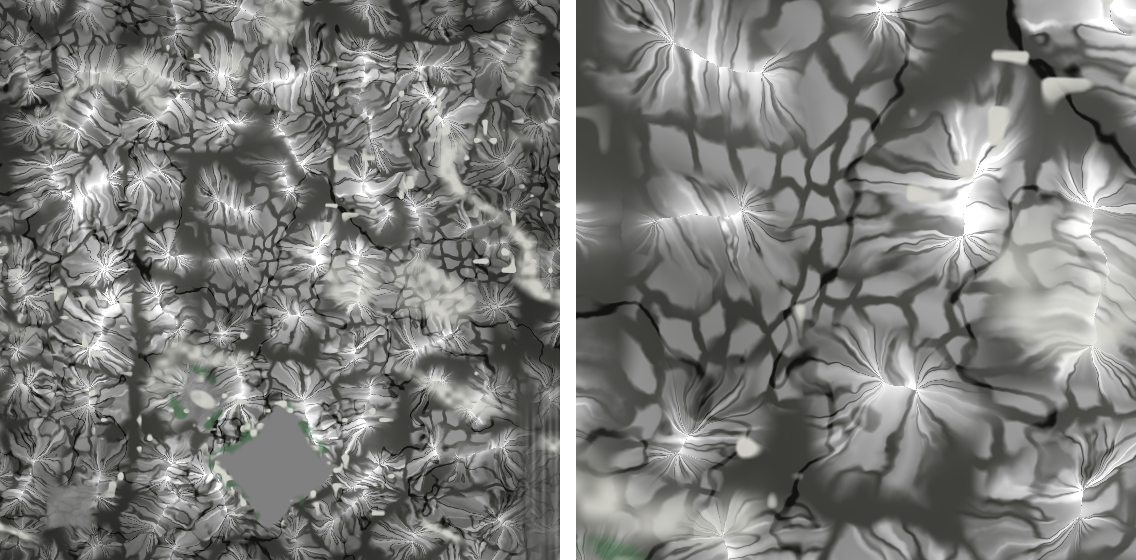
Left, the full canvas; right, a detail of the centre.
A Shadertoy shader for this texture map:

```glsl
// Grey relief map: branching ridges and dark valleys, chalky streaks and flat plates.
#define CELLS 8.5          // massifs across the canvas
#define RIDGE_LENGTH 0.38  // longest half ridge, in cells
#define HAIRS 6.0          // density of threads around a summit
#define WARP 0.65          // bending of the massifs
#define VEIN_DEPTH 0.27    // darkness of the threads between hairs
#define SUMMIT_GLOW 0.42   // brightness of the ridge lines
#define CHALK vec3(0.83, 0.83, 0.80)
#define PLATE vec3(0.50, 0.50, 0.50)
#define MOSS vec3(0.25, 0.40, 0.27)

float hash(vec2 p) {
    return fract(sin(dot(p, vec2(127.1, 311.7))) * 43758.5);
}

float noise(vec2 p) {
    vec2 i = floor(p), f = fract(p);
    f = f * f * (3.0 - 2.0 * f);
    return mix(mix(hash(i), hash(i + vec2(1, 0)), f.x),
               mix(hash(i + vec2(0, 1)), hash(i + vec2(1, 1)), f.x), f.y);
}

float fbm(vec2 p) {
    float sum = 0.0, amp = 0.533;
    for (int i = 0; i < 4; i++) {
        sum += amp * noise(p);
        p = mat2(1.6, 1.2, -1.2, 1.6) * p + 7.3;
        amp *= 0.5;
    }
    return sum;
}

vec2 noise2(vec2 p) {
    return vec2(fbm(p), fbm(p + 31.7)) - 0.5;
}

mat2 rotate(float a) {
    return mat2(cos(a), sin(a), -sin(a), cos(a));
}

float box(vec2 p, vec2 halfSize, float angle) {
    vec2 q = abs(rotate(-angle) * p) - halfSize;
    return length(max(q, 0.0)) + min(max(q.x, q.y), 0.0);
}

// Offset from the closest ridge segment; returns the gap to the second closest.
float nearestRidge(vec2 p, out vec2 away) {
    float first = 9.0, second = 9.0;
    away = vec2(0.0);
    for (int j = -2; j <= 2; j++)
    for (int i = -2; i <= 2; i++) {
        vec2 cell = floor(p) + vec2(i, j);
        vec2 centre = cell + 0.15 + 0.7 * vec2(hash(cell), hash(cell + 5.2));
        float angle = 3.14159 * hash(cell + 9.4);
        vec2 axis = vec2(cos(angle), sin(angle));
        float reach = RIDGE_LENGTH * hash(cell + 2.8);
        vec2 d = p - centre;
        d -= axis * clamp(dot(d, axis), -reach, reach);
        float len = length(d);
        if (len < first) { second = first; first = len; away = d; }
        else second = min(second, len);
    }
    return second - first;
}

float relief(vec2 uv) {
    vec2 p = uv * CELLS, away, unused;
    p += WARP * noise2(p * 0.9) + 0.10 * noise2(p * 5.0);
    float gap = nearestRidge(p, away), r = length(away);

    // Threads stay constant down the slope, so they fan out from the ridge
    vec2 flow = (p - away) * 14.0 + away / max(r, 0.001) * HAIRS;
    flow += 1.5 * noise2(p * 4.0);
    float fine = noise(flow), coarse = noise(flow * 0.5 + 40.0);
    float thread = mix(fine, coarse, smoothstep(0.4, 0.75, noise(p * 4.0) * 0.6 + r * 0.6));
    float vein = 1.0 - smoothstep(0.0, 0.28, abs(2.0 * thread - 1.0));
    float hair = smoothstep(0.55, 0.95, noise(flow * 1.5 + 11.0));

    // Valleys of changing width
    float width = mix(0.05, 0.40, smoothstep(0.35, 0.75, noise(uv * 7.0 + 3.0)));
    float slope = smoothstep(width * 0.3, width + 0.05, gap + 0.15 * (thread - 0.5));
    float tone = mix(0.23, 0.47, slope);
    tone += slope * (0.24 * (fine - 0.5) + 0.20 * hair - VEIN_DEPTH * vein);
    tone += SUMMIT_GLOW * exp(-r * 7.0) * (0.6 + 0.7 * coarse);

    // Pebbles on valley floors, then thin creeks
    float pebble = smoothstep(0.12, 0.32, nearestRidge(p * 4.5, unused));
    pebble *= (1.0 - slope) * smoothstep(0.5, 0.65, noise(uv * 13.0));
    tone = mix(tone, 0.56, pebble);
    float creek = 1.0 - smoothstep(0.004, 0.022, abs(fbm(p * 1.3 + 20.0) - 0.5));
    tone -= 0.20 * creek;

    // Broad light and shade, darker towards the frame
    vec2 c = abs(uv - vec2(0.46, 0.52));
    float shade = 0.72 + 0.65 * fbm(uv * 5.0 + 8.0);
    shade *= 1.05 - 0.30 * smoothstep(0.28, 0.50, max(c.x, c.y));
    return max(tone * shade, 0.07);
}

void mainImage(out vec4 fragColor, in vec2 fragCoord) {
    vec2 uv = fragCoord / iResolution.xy;
    float tone = relief(uv);

    // Upright scratches in the lower right
    float scratch = smoothstep(0.90, 0.95, uv.x) * (1.0 - smoothstep(0.2, 0.4, uv.y));
    tone = mix(tone, 0.18 + 0.30 * noise(uv * vec2(170.0, 9.0)), 0.7 * scratch);
    vec3 color = tone * mix(vec3(1.0, 1.0, 0.94), vec3(1.0), smoothstep(0.1, 0.6, tone));

    // Chalky streaks, mostly at the right, and scattered crumbs
    vec2 q = rotate(0.45) * (uv + 0.03 * noise2(uv * 14.0)) * vec2(6.0, 9.0);
    float streak = 1.0 - smoothstep(0.02, 0.15, abs(noise(q + 4.0) - 0.5));
    float zone = smoothstep(0.64, 0.80, uv.x) + 1.0 - smoothstep(0.02, 0.10, uv.x);
    zone = max(zone, 0.8 * smoothstep(0.66, 0.78, noise(uv * 8.0 + 15.0)));
    float chalk = streak * zone * smoothstep(0.38, 0.62, noise(uv * 10.0 + 2.0));
    chalk *= 0.45 + 0.75 * noise(uv * 85.0);
    float crumb = smoothstep(0.80, 0.92, noise(uv * 60.0)) * smoothstep(0.5, 0.7, noise(uv * 9.0));
    color = mix(color, CHALK, clamp(max(chalk, crumb), 0.0, 0.95));

    // Flat plates with a frayed, mossy rim
    vec2 frayed = uv + 0.022 * noise2(uv * 28.0);
    float large = box(frayed - vec2(0.492, 0.169), vec2(0.084, 0.078), 0.73);
    float tilted = box(frayed - vec2(0.355, 0.286), vec2(0.038), 1.05);
    float small = box(frayed - vec2(0.125, 0.097), vec2(0.038), 0.0);
    float mottle = 0.16 * (fbm(uv * 45.0) - 0.5);
    color = mix(color, PLATE + mottle, 0.85 * (1.0 - smoothstep(-0.006, 0.008, min(tilted, small))));
    color = mix(color, PLATE, 1.0 - smoothstep(-0.003, 0.003, large));
    float rim = 1.0 - smoothstep(0.004, 0.014, abs(min(large, tilted)));
    color = mix(color, MOSS, 0.7 * rim * smoothstep(0.55, 0.75, noise(uv * 50.0)));
    color = mix(color, CHALK, rim * smoothstep(0.65, 0.85, noise(uv * 75.0 + 6.0)));

    // Pale oval on the tilted plate
    float oval = length(rotate(0.5) * (uv - vec2(0.362, 0.287)) / vec2(0.027, 0.015));
    color = mix(color, CHALK, (1.0 - smoothstep(0.7, 1.1, oval)) * (0.6 + 0.4 * noise(uv * 110.0)));
    fragColor = vec4(clamp(color, 0.0, 1.0), 1.0);
}
```
